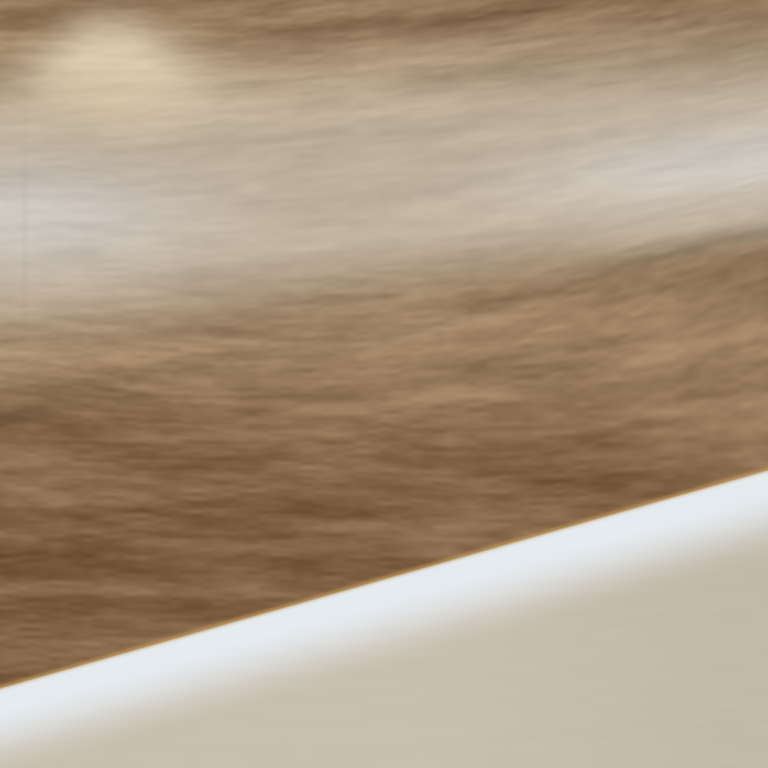
Write a three.js fragment shader that draws this texture.

```glsl
// Brown wood grain under a broad soft sheen, cut by a pale slanted panel.
// Stretched value noise makes the grain; smooth masks and elliptical glows
// lay the light over it, and a signed line distance places the panel.
varying vec2 vUv;

const vec3 UMBER = vec3(0.50, 0.38, 0.27);
const vec3 TAN = vec3(0.60, 0.49, 0.37);
const vec3 SHEEN = vec3(0.73, 0.67, 0.59);
const vec3 SILVER = vec3(0.82, 0.80, 0.78);
const vec3 CREAM = vec3(0.88, 0.81, 0.68);
const vec3 GOLD = vec3(0.76, 0.60, 0.36);
const vec3 ICE = vec3(0.90, 0.92, 0.94);
const vec3 BEIGE = vec3(0.785, 0.75, 0.685);

float hash(vec2 p) {
  return fract(sin(dot(p, vec2(127.1, 311.7))) * 43758.5453);
}

float noise(vec2 p) {
  vec2 i = floor(p);
  vec2 f = fract(p);
  f = f * f * (3.0 - 2.0 * f);
  return mix(mix(hash(i), hash(i + vec2(1.0, 0.0)), f.x),
             mix(hash(i + vec2(0.0, 1.0)), hash(i + 1.0), f.x), f.y);
}

float glow(vec2 p, vec2 center, vec2 radius) {
  vec2 q = (p - center) / radius;
  return exp(-dot(q, q));
}

// Fibres follow a gentle rise toward the upper right.
vec2 bendGrain(vec2 p) {
  float rise = 0.11 * p.x * p.x * smoothstep(0.35, 0.75, p.y);
  float wave = 0.018 * (noise(p * vec2(3.0, 6.0)) - 0.5);
  return vec2(p.x, p.y - rise + wave);
}

// Sum of stretched noise layers, centred on zero.
float woodGrain(vec2 p) {
  float sum = 0.0;
  float weight = 0.36;
  vec2 scale = vec2(3.0, 34.0);
  for (int i = 0; i < 4; i++) {
    sum += weight * (noise(p * scale + float(i) * 17.3) - 0.5);
    scale *= vec2(2.1, 1.75);
    weight *= 0.9;
  }
  return sum;
}

// Broad reflected band with a rounded bulge at the upper left.
float sheenMask(vec2 p) {
  float low = 0.485 + 0.175 * p.x;
  float lowFade = mix(0.18, 0.06, p.x);
  float bulge = exp(-pow(abs(p.x - 0.14) / 0.11, 2.0));
  float top = 0.88 + 0.06 * p.x + 0.085 * bulge;
  float topFade = mix(0.08, 0.04, bulge);
  return smoothstep(low, low + lowFade, p.y)
       * (1.0 - smoothstep(top - topFade, top + topFade, p.y));
}

vec3 woodColor(vec2 p) {
  vec2 q = bendGrain(p);
  float grain = woodGrain(q);
  float sheen = sheenMask(p);

  vec3 color = mix(UMBER, TAN, smoothstep(0.34, 0.56, p.y));
  color = mix(color, TAN * 0.96, smoothstep(0.85, 1.0, p.y));
  color = mix(color, SHEEN, sheen);

  // Bright pools inside the band.
  vec2 tilted = vec2(p.x, p.y - 0.10 * (p.x - 0.95));
  color = mix(color, SILVER, 0.85 * glow(p, vec2(0.04, 0.72), vec2(0.23, 0.08)));
  color = mix(color, SILVER, 0.85 * glow(tilted, vec2(0.96, 0.79), vec2(0.30, 0.055)));
  color = mix(color, CREAM, 0.8 * sheen * glow(p, vec2(0.14, 0.915), vec2(0.15, 0.075)));

  // Dark vein along the lower border of the band, and a faint seam.
  float veinY = 0.455 + 0.235 * p.x + 0.012 * sin(p.x * 9.0);
  float vein = exp(-pow(abs(p.y - veinY) / 0.012, 2.0));
  color *= 1.0 - 0.08 * vein * (0.4 + noise(p * vec2(6.0, 40.0)));
  color *= 1.0 - 0.025 * glow(p, vec2(0.032, 0.69), vec2(0.004, 0.13));

  // Broad streaks and fine fibres, softened where light washes over them.
  float streak = noise(q * vec2(1.6, 15.0) + 5.0) - 0.5;
  float pores = noise(q * vec2(70.0, 210.0)) - 0.5;
  float contrast = mix(1.0, 0.45, sheen);
  float tone = 0.24 * grain + 0.055 * streak + 0.035 * pores;
  return color + contrast * tone * vec3(1.0, 0.96, 0.88);
}

// Cool light hugs the border and decays into warm beige.
vec3 panelColor(vec2 p, float depth) {
  float light = 1.0 - smoothstep(0.025, 0.115, depth);
  vec3 color = mix(BEIGE, ICE, light);
  color -= 0.025 * smoothstep(0.5, 1.0, p.x) * (1.0 - light);
  color += 0.008 * (noise(p * vec2(20.0, 150.0)) - 0.5);
  return color;
}

void main() {
  vec2 p = vUv;
  float slope = 0.284;
  float depth = (0.104 + slope * p.x - p.y) / sqrt(1.0 + slope * slope);

  float soft = max(fwidth(depth), 0.0015);
  float panel = smoothstep(-soft, soft, depth);
  vec3 color = mix(woodColor(p), panelColor(p, depth), panel);
  float rim = exp(-pow(abs(depth + 0.001) / 0.0035, 2.0));
  color = mix(color, GOLD, 0.65 * rim);

  gl_FragColor = vec4(clamp(color, 0.0, 1.0), 1.0);
}
```
